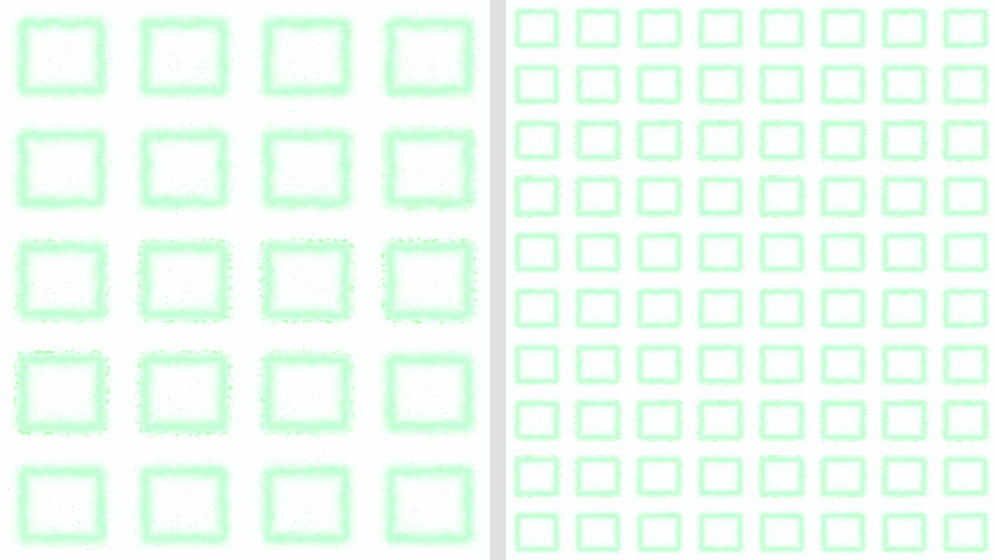
Left, the tile; right, the same tile 2 across and 2 down.
Give the GLSL for this pattern, as a Shadertoy shader.

```glsl
vec2 hash2(vec2 p) {
    vec3 q = fract(p.xyx * vec3(0.1031, 0.1030, 0.0973));
    q += dot(q, q.yzx + 33.33);
    return fract((q.xx + q.yz) * q.zy);
}

float gradientNoise(vec2 p) {
    vec2 i = floor(p), f = p - i;
    vec2 u = f * f * f * (f * (f * 6.0 - 15.0) + 10.0);
    vec2 e = vec2(0.0, 1.0);
    float a = dot(hash2(i) * 2.0 - 1.0, f);
    float b = dot(hash2(i + e.yx) * 2.0 - 1.0, f - e.yx);
    float c = dot(hash2(i + e.xy) * 2.0 - 1.0, f - e.xy);
    float d = dot(hash2(i + e.yy) * 2.0 - 1.0, f - e.yy);
    return mix(mix(a, b, u.x), mix(c, d, u.x), u.y);
}

float roundedBox(vec2 p, vec2 halfSize, float radius) {
    vec2 q = abs(p) - halfSize + radius;
    return length(max(q, 0.0)) + min(max(q.x, q.y), 0.0) - radius;
}

float frameDistance(vec2 p) {
    return roundedBox(p, vec2(0.345, 0.3), 0.03);
}

// Tiny dots: dense low inside the frame and along its border
float specks(vec2 p, vec2 seed, float pixel) {
    vec2 cell = floor(p * 24.0);
    vec2 center = (cell + 0.5) / 24.0;
    float d = frameDistance(center);
    float density = 0.02 + 0.2 * (1.0 - smoothstep(-0.2, 0.05, center.y));
    density = mix(density, 0.2, smoothstep(-0.07, -0.03, d)) * step(d, 0.1);
    vec2 random = hash2(cell + seed + 50.0);
    vec2 jitter = (hash2(cell + seed + 91.0) - 0.5) * 0.5 / 24.0;
    float radius = 0.003 + 0.003 * random.y;
    float dotMask = 1.0 - smoothstep(radius - pixel * 0.5, radius + pixel * 0.5,
                                     length(p - center - jitter));
    return dotMask * step(random.x, density);
}

void mainImage(out vec4 fragColor, in vec2 fragCoord) {
    // Four columns, five rows, numbered from the top left
    vec2 grid = fragCoord / iResolution.xy * vec2(4.0, 5.0);
    vec2 tile = mod(floor(grid), vec2(4.0, 5.0));
    vec2 p = (fract(grid) - 0.5) * vec2(1.094, 1.0) - vec2(0.006, -0.008);
    float pixel = 5.0 / iResolution.y;
    float index = tile.x + 4.0 * (4.0 - tile.y);
    float growth = smoothstep(4.0, 11.0, index) * (1.0 - smoothstep(13.0, 15.5, index));

    // The noise drifts from one tile to the next
    vec2 drift = index * vec2(0.37, 0.23) + 20.0;
    vec2 warp = vec2(gradientNoise(p * 7.0 + drift), gradientNoise(p * 7.0 + drift + 37.0));
    warp += 0.5 * vec2(gradientNoise(p * 17.0 + drift), gradientNoise(p * 17.0 - drift + 90.0));
    float fine = gradientNoise(p * 26.0 + drift * 1.7);

    // Soft glow, wider inwards, with a wavy filament and ragged outer wash
    float d = frameDistance(p + warp * 0.018);
    float strand = frameDistance(p + warp * mix(0.055, 0.03, growth));
    float glowWidth = d < 0.0 ? 0.07 : 0.056;
    float glow = 0.7 * exp(-pow(d / glowWidth, 2.0));
    float filament = 0.75 * exp(-pow(strand / 0.028, 2.0));
    float wash = 0.14 * smoothstep(0.0, 0.03, d)
               * (1.0 - smoothstep(0.05, 0.09, d + fine * 0.06));
    float ink = 1.0 - (1.0 - glow) * (1.0 - filament) * (1.0 - wash);
    ink *= 1.0 + 0.12 * fine;

    // Leafy tufts on the outer edge, most in the middle tiles
    float edge = frameDistance(p);
    float rim = smoothstep(0.035, 0.055, edge) * (1.0 - smoothstep(0.07, 0.095, edge));
    float leaf = gradientNoise(p * 25.0 + tile * 7.3 + 40.0)
               + 0.4 * gradientNoise(p * 61.0 + tile * 3.1 + 80.0);
    leaf = smoothstep(0.08, 0.25, leaf) * rim * growth;

    vec3 color = mix(vec3(0.993, 1.0, 0.997), vec3(0.745, 1.0, 0.82), clamp(ink, 0.0, 1.0));
    color = mix(color, vec3(0.66, 1.0, 0.67), leaf * 0.8);
    color = mix(color, vec3(0.5, 0.9, 0.75), specks(p, tile * 31.0, pixel) * 0.5);
    fragColor = vec4(color, 1.0);
}
```
